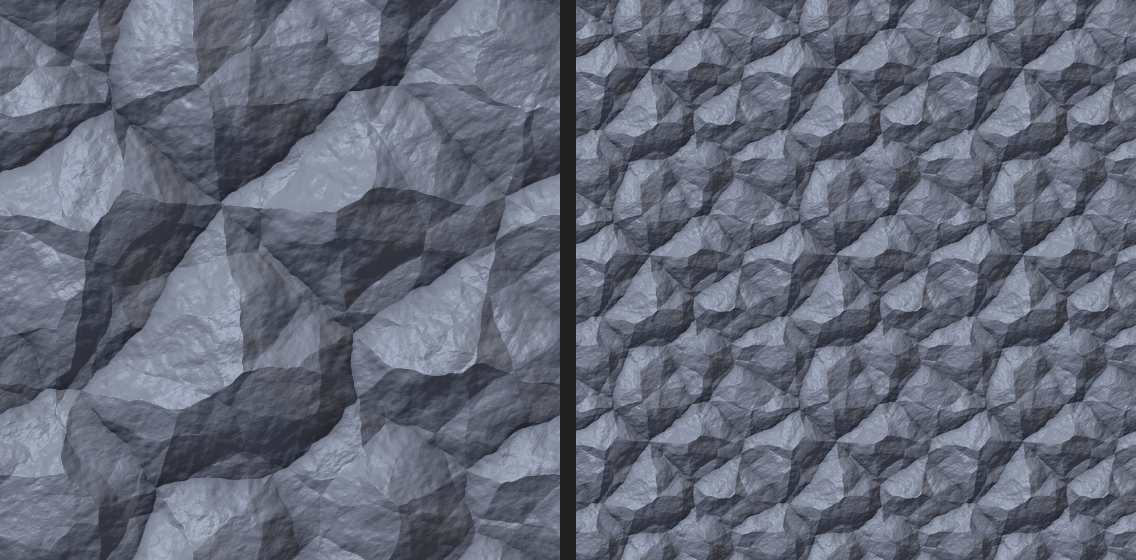
Left, the tile; right, the same tile 3 across and 3 down.
This texture is drawn by a Shadertoy shader. Its source:

```glsl
// Faceted slate-blue rock, lit from the upper left, tiling in both directions.
// Squared Voronoi distances (F2^2 - F1^2) are piecewise linear, so their sum
// forms flat chiselled faces; wrapped noise roughens outlines and surfaces.

const vec3 DARK_ROCK  = vec3(0.220, 0.233, 0.285);
const vec3 LIGHT_ROCK = vec3(0.630, 0.665, 0.742);
const vec3 WARM_TINT  = vec3(0.012, 0.002, -0.016);
const vec3 LIGHT_DIR  = vec3(-0.42, 0.57, 0.70);

// Staggered rows, twice as many as columns, give diagonal diamonds.
const vec2 BOULDER_GRID = vec2(2.0, 4.0);
const vec2 FACET_GRID   = vec2(3.0, 6.0);
const vec2 CHIP_GRID    = vec2(5.0, 10.0);
const vec2 JITTER       = vec2(0.42, 0.75);
const float BOULDER_RISE = 0.85;
const float FACET_RISE   = 0.62;
const float CHIP_RISE    = 0.42;
const float WARP         = 0.15;
const float ROUGHNESS    = 0.080;
const float CONTRAST     = 0.86;
const float BRIGHTNESS   = -0.075;
const float GLOSS        = 0.34;
const float CREASE_SHADE = 0.20;
const float CREASE_WIDTH = 0.012;
const float SLOPE_STEP   = 0.0018;

vec2 hash2(vec2 cell, float seed) {
    vec3 q = fract(vec3(cell.xyx + seed * 7.31) * vec3(0.1031, 0.1030, 0.0973));
    q += dot(q, q.yzx + 33.33);
    return fract((q.xx + q.yz) * q.zy);
}

float cornerSlope(vec2 cell, vec2 offset, vec2 period, float seed) {
    float angle = 6.2832 * hash2(mod(cell, period), seed).x;
    return dot(vec2(cos(angle), sin(angle)), offset);
}

// Gradient noise around zero that repeats over the unit square.
float noise(vec2 p, vec2 period, float seed) {
    vec2 q = p * period;
    vec2 i = floor(q);
    vec2 f = q - i;
    vec2 u = f * f * f * (f * (f * 6.0 - 15.0) + 10.0);
    vec2 X = vec2(1.0, 0.0);
    vec2 Y = vec2(0.0, 1.0);
    float low = mix(cornerSlope(i, f, period, seed),
                    cornerSlope(i + X, f - X, period, seed), u.x);
    float high = mix(cornerSlope(i + Y, f - Y, period, seed),
                     cornerSlope(i + 1.0, f - 1.0, period, seed), u.x);
    return mix(low, high, u.y);
}

// Pyramid-like blocks on a staggered grid, zero along the cell borders.
float facets(vec2 p, vec2 grid, float seed) {
    vec2 base = floor(p * grid);
    float nearest = 9.0;
    float second = 9.0;
    for (int y = -2; y <= 2; y++) {
        for (int x = -2; x <= 2; x++) {
            vec2 cell = base + vec2(x, y);
            vec2 shift = (hash2(mod(cell, grid), seed) - 0.5) * JITTER;
            shift.x += (mod(cell.y, 2.0) - 0.5) * 0.5;
            vec2 toSite = (cell + 0.5 + shift) / grid - p;
            float d = dot(toSite, toSite);
            second = min(second, max(nearest, d));
            nearest = min(nearest, d);
        }
    }
    return second - nearest;
}

// Ragged displacement that breaks up the straight facet outlines.
vec2 ragged(vec2 p) {
    vec2 offset = vec2(0.0);
    float freq = 5.0;
    for (int i = 0; i < 5; i++) {
        float seed = 3.0 + float(i);
        offset += vec2(noise(p, vec2(freq), seed), noise(p, vec2(freq), seed + 50.0)) / freq;
        freq *= 2.0;
    }
    return p + offset * WARP;
}

// Chipped surface: creased noise in strata that rise to the right.
// The integer rotation keeps the unit repeat.
float chippedGrain(vec2 p) {
    vec2 q = vec2(2.0 * p.x + p.y, 2.0 * p.y - p.x);
    vec2 period = vec2(5.0, 7.0);
    float sum = 0.0;
    for (int i = 0; i < 5; i++) {
        float n = noise(q, period, 20.0 + float(i));
        sum += (abs(n) + 0.5 * n) / (period.y * 2.236);
        period *= 2.0;
    }
    return sum;
}

// x: full height, y: height of the large boulders alone.
vec2 rockHeight(vec2 p) {
    vec2 q = ragged(p);
    float boulder = facets(q, BOULDER_GRID, 1.0);
    float height = boulder * BOULDER_RISE
                 + facets(q, FACET_GRID, 5.0) * FACET_RISE
                 + facets(q, CHIP_GRID, 9.0) * CHIP_RISE
                 + chippedGrain(p) * ROUGHNESS;
    return vec2(height, boulder);
}

void mainImage(out vec4 fragColor, in vec2 fragCoord) {
    vec2 p = fragCoord / iResolution.xy;

    // Surface normal from height differences
    vec2 here = rockHeight(p);
    float right = rockHeight(p + vec2(SLOPE_STEP, 0.0)).x;
    float above = rockHeight(p + vec2(0.0, SLOPE_STEP)).x;
    vec3 normal = normalize(vec3(here.x - right, here.x - above, SLOPE_STEP));

    // Diffuse light, glossy sparkle and shaded creases
    vec3 light = normalize(LIGHT_DIR);
    vec3 halfway = normalize(light + vec3(0.0, 0.0, 1.0));
    float diffuse = max(dot(normal, light), 0.0);
    float crease = exp(-here.y / CREASE_WIDTH);
    float sparkle = pow(max(dot(normal, halfway), 0.0), 34.0) * (1.0 - crease);
    float tone = diffuse * CONTRAST + BRIGHTNESS + sparkle * GLOSS - crease * CREASE_SHADE;

    // Cool stone, slightly warmer in patches on faces turned right
    vec3 color = mix(DARK_ROCK, LIGHT_ROCK, clamp(tone, -0.2, 1.3));
    float patches = smoothstep(-0.3, 0.3, noise(p, vec2(9.0), 40.0));
    color += WARM_TINT * smoothstep(0.0, 0.45, normal.x) * patches;

    fragColor = vec4(color, 1.0);
}
```
